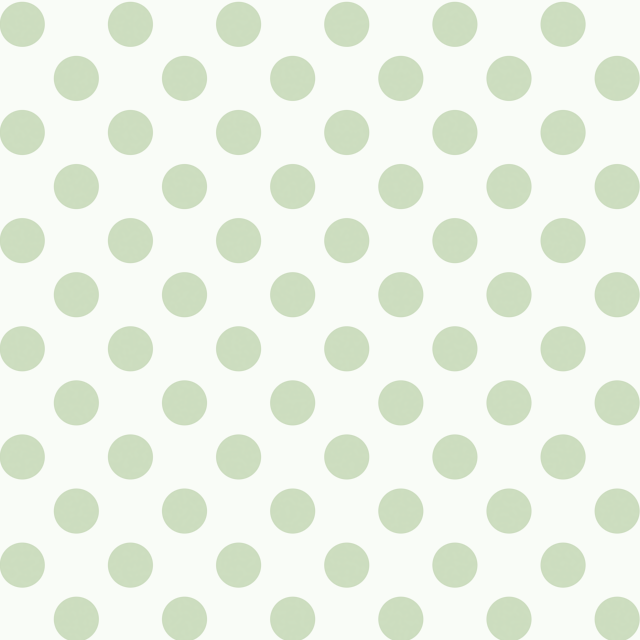
Reproduce this pattern procedurally as a WebGL 2 fragment shader.

```glsl
#version 300 es
precision highp float;
// Staggered polka dots: soft sage discs on a pale off-white ground.
// Two square lattices, half a cell apart, give the nearest disc;
// a thin darker rim and faint gradient noise suggest printed ink.

uniform vec2 u_resolution;
out vec4 fragColor;

vec2 hashGradient(vec2 cell) {
    vec2 h = vec2(dot(cell, vec2(127.1, 311.7)), dot(cell, vec2(269.5, 183.3)));
    return 2.0 * fract(sin(h) * 43758.5) - 1.0;
}

float gradientNoise(vec2 p) {
    vec2 i = floor(p), f = fract(p);
    vec2 w = f * f * f * (f * (f * 6.0 - 15.0) + 10.0);
    float a = dot(hashGradient(i), f);
    float b = dot(hashGradient(i + vec2(1, 0)), f - vec2(1, 0));
    float c = dot(hashGradient(i + vec2(0, 1)), f - vec2(0, 1));
    float d = dot(hashGradient(i + vec2(1, 1)), f - vec2(1, 1));
    return mix(mix(a, b, w.x), mix(c, d, w.x), w.y);
}

// Distance to the nearest lattice point, in cells
float latticeDistance(vec2 p) {
    return length(fract(p + 0.5) - 0.5);
}

void main() {
    float side = min(u_resolution.x, u_resolution.y);
    vec2 uv = gl_FragCoord.xy / side;
    float pixel = 1.0 / side;

    // Signed distance to the nearest disc edge, in canvas units
    float spacing = 0.169;
    vec2 grid = (uv - vec2(0.0348, 0.9620)) / spacing;
    float centre = min(latticeDistance(grid), latticeDistance(grid + 0.5));
    float edge = centre * spacing - 0.0352;

    // Ink with a slight rim and mottling
    vec3 ground = vec3(0.977, 0.988, 0.967);
    vec3 sage = vec3(0.802, 0.868, 0.750);
    sage -= 0.012 * smoothstep(-0.003, 0.0, edge);
    sage += 0.006 * gradientNoise(uv * 130.0);

    float coverage = 1.0 - smoothstep(-0.75 * pixel, 0.75 * pixel, edge);
    fragColor = vec4(mix(ground, sage, coverage), 1.0);
}
```
